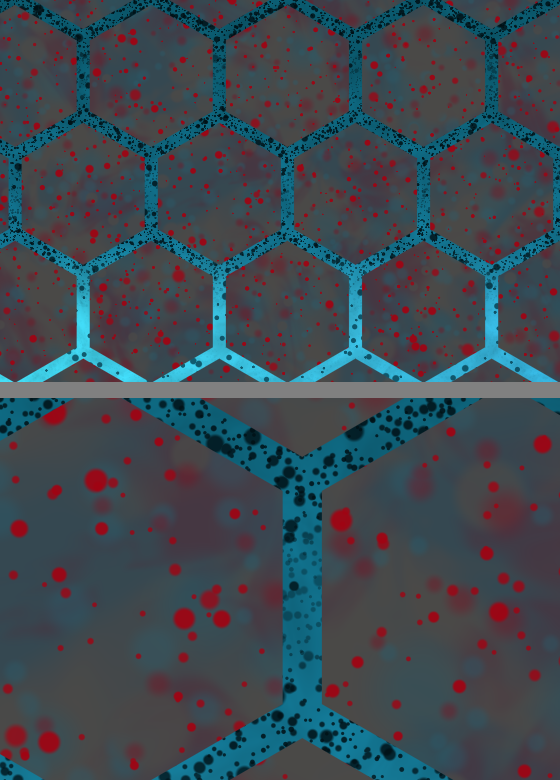
Top: the whole. Bottom: its middle third, enlarged.
Write a WebGL 2 fragment shader that draws this pattern.

```glsl
#version 300 es
precision highp float;
// Teal honeycomb bars with black specks over a smoky grey ground spattered in red.

uniform vec2 u_resolution;
out vec4 fragColor;

vec4 hash(vec2 p) {
  vec4 q = fract(p.xyxy * vec4(0.1031, 0.1030, 0.0973, 0.1099));
  q += dot(q, q.wzxy + 33.33);
  return fract((q.xxyz + q.yzzw) * q.zywx);
}

// Layered, warped sines, about 0 to 1
float cloud(vec2 p) {
  float sum = 0.5, amp = 0.3;
  for (int i = 0; i < 5; i++) {
    p = mat2(0.8, 0.6, -0.6, 0.8) * p * 1.7 + 0.7 * sin(p.yx * 1.3 + 2.0);
    sum += amp * sin(p.x) * sin(p.y + 1.0);
    amp *= 0.65;
  }
  return clamp(sum, 0.0, 1.0);
}

// Scattered discs, one per cell at most; radii and blur are in cell units
float dots(vec2 p, float density, float rMin, float rMax, float blur, float seed) {
  float cover = 0.0;
  for (int j = -1; j <= 1; j++) {
    for (int i = -1; i <= 1; i++) {
      vec2 id = floor(p) + vec2(i, j);
      vec4 h = hash(id + seed);
      float r = mix(rMin, rMax, h.z * h.z);
      float disc = 1.0 - smoothstep(r * (1.0 - blur), r * (1.0 + blur), length(p - id - h.xy));
      cover = max(cover, disc * step(h.w, density));
    }
  }
  return cover;
}

// Offset from the centre of the nearest pointy-top hexagon of width 1
vec2 hexLocal(vec2 p) {
  vec2 s = vec2(1.0, 1.7320508);
  vec2 a = mod(p + 0.5 * s, s) - 0.5 * s;
  vec2 b = mod(p, s) - 0.5 * s;
  return dot(a, a) < dot(b, b) ? a : b;
}

vec3 ground(vec2 p) {
  vec3 grey = vec3(0.29, 0.285, 0.28);
  vec3 teal = vec3(0.14, 0.34, 0.40);
  float smoke = cloud(p * 1.9 + 3.0);
  float stain = cloud(p * 2.6 + 17.0);
  vec3 col = mix(grey, vec3(0.18, 0.28, 0.33), 0.75 * smoothstep(0.3, 0.8, smoke));
  col = mix(col, vec3(0.30, 0.18, 0.23), 0.65 * smoothstep(0.45, 0.9, stain));

  // Out-of-focus discs
  col = mix(col, teal, 0.40 * dots(p * 3.5, 0.55, 0.15, 0.50, 0.7, 11.0));
  col = mix(col, teal * 1.1, 0.35 * dots(p * 8.0, 0.45, 0.15, 0.45, 0.5, 23.0));
  col = mix(col, grey, 0.75 * dots(p * 4.5, 0.35, 0.15, 0.45, 0.25, 37.0));
  col = mix(col, vec3(0.46, 0.08, 0.14), 0.45 * dots(p * 6.0, 0.45, 0.10, 0.36, 0.7, 41.0));

  // Red spatter, coarse to fine
  vec3 red = vec3(0.63, 0.01, 0.07);
  col = mix(col, red, 0.75 * dots(p * 4.0, 0.22, 0.09, 0.18, 0.35, 53.0));
  col = mix(col, red, 0.92 * dots(p * 7.5, 0.50, 0.08, 0.23, 0.25, 67.0));
  return mix(col, red, 0.80 * dots(p * 14.0, 0.36, 0.08, 0.21, 0.35, 79.0));
}

vec3 bars(vec2 p, vec2 local) {
  // Deep teal above, glowing cyan at the foot
  float glow = 1.0 - smoothstep(0.40, 1.05, p.y);
  vec3 deep = mix(vec3(0.07, 0.45, 0.56), vec3(0.04, 0.35, 0.43), smoothstep(0.9, 2.6, p.y));
  vec3 bright = mix(vec3(0.25, 0.83, 0.92), vec3(0.20, 0.67, 0.83), p.x / 4.1);
  vec3 col = mix(deep, bright, glow);
  col *= 0.9 + 0.2 * cloud(p * 6.0);

  // Specks gather on the slanted bars and thin out on the uprights
  float slant = 0.4 + 0.6 * smoothstep(0.08, 0.27, abs(local.y));
  float wear = slant * (1.0 - 0.95 * glow);
  vec3 ink = mix(vec3(0.0, 0.06, 0.08), vec3(0.02, 0.25, 0.32), glow);
  col = mix(col, ink, 0.80 * dots(p * 13.0, 0.45, 0.12, 0.34, 0.25, 97.0));
  col = mix(col, ink, 0.85 * wear * dots(p * 26.0, 0.60, 0.14, 0.42, 0.3, 113.0));
  col = mix(col, ink, 0.80 * wear * dots(p * 48.0, 0.50, 0.18, 0.45, 0.4, 131.0));
  float topSoot = smoothstep(2.0, 2.7, p.y);
  return mix(col, ink, 0.85 * topSoot * dots(p * 11.0, 0.55, 0.15, 0.40, 0.25, 149.0));
}

void main() {
  // One unit is one hexagon width
  vec2 p = gl_FragCoord.xy / u_resolution.x * 4.113;
  float pixel = 4.113 / u_resolution.x;

  vec2 local = hexLocal(p - vec2(0.611, 1.382));
  vec2 a = abs(local);
  float edge = 0.5 - max(a.x, dot(a, vec2(0.5, 0.8660254)));
  float bar = 1.0 - smoothstep(-0.7 * pixel, 0.7 * pixel, edge - 0.048);

  fragColor = vec4(mix(ground(p), bars(p, local), bar), 1.0);
}
```
